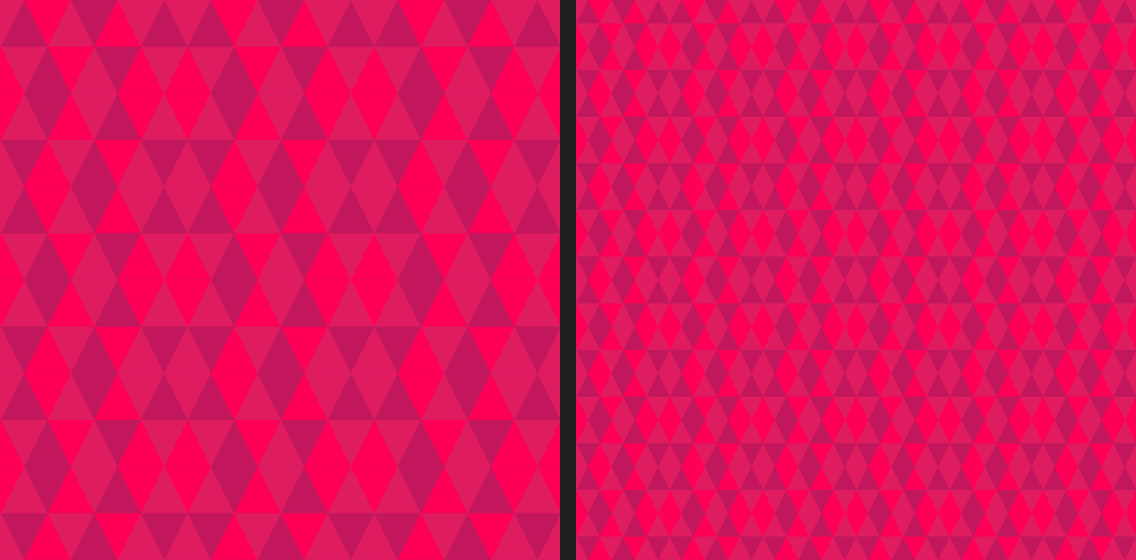
Left: one tile. Right: repeated 2 by 2.
Give the GLSL for this pattern, as a WebGL 2 fragment shader.

```glsl
#version 300 es
precision highp float;
// Rows of interlocking triangles in three flat pinks, mirrored every second row
// into diamonds. Each row is cut by slanted edges; a modular rule colours the
// cells, and faint hairlines follow the row joints and a few slanted edges.

uniform vec2 u_resolution;
out vec4 fragColor;

const float REPEATS = 3.0;          // motifs across and down
const float CELLS = 8.0;            // triangles per motif row
const float ROWS = 4.0;             // rows per motif
const float SHIFT_X = 0.0017;       // sideways offset of the lattice
const float JOINT_SHIFT = 0.00065;  // hairline offset above each row joint
const float HAIRLINE = 0.0013;      // hairline width
const float JOINT_STRENGTH = 0.5;
const float SLANT_STRENGTH = 0.4;
const vec3 DARK = vec3(0.76, 0.09, 0.36);
const vec3 RED = vec3(1.00, 0.00, 0.34);
const vec3 ROSE = vec3(0.88, 0.11, 0.38);

// Antialiased coverage of a hairline at the given distance.
float hairline(float dist, float px) {
  float inside = clamp((0.5 * HAIRLINE - abs(dist)) / px + 0.5, 0.0, 1.0);
  return inside * min(1.0, HAIRLINE / px);
}

// Colours cycle dark, red, rose; the last cell skips one step.
vec3 cellColor(float cell, float row) {
  float k = mod(cell, CELLS);
  k += step(CELLS - 1.5, k);
  float m = mod(row, ROWS);
  bool outerRow = m < 0.5 || m > ROWS - 1.5;
  float tone = mod(k + (outerRow ? 0.0 : 2.0), 3.0);
  return tone < 0.5 ? DARK : (tone < 1.5 ? RED : ROSE);
}

// Slanted edges that carry a faint dark line.
float slantMask(float edge, float row) {
  float e = mod(edge, CELLS);
  float m = mod(row, ROWS);
  bool peak = m == 2.0 && (e == 0.0 || e == CELLS - 1.0);
  bool foot = m == 1.0 && e == CELLS - 2.0;
  return peak || foot ? SLANT_STRENGTH : 0.0;
}

// One row of triangles; lattice is in half triangle widths and row heights.
vec3 rowColor(vec2 lattice, float row, vec2 scale, float px) {
  float height = clamp(lattice.y - row, 0.0, 1.0);
  float edge = floor(lattice.x);
  float lean = mod(edge + row, 2.0) * 2.0 - 1.0;
  float edgeX = edge + 0.5 + lean * (height - 0.5);
  float dist = (lattice.x - edgeX) / length(scale);
  vec3 color = mix(cellColor(edge - 1.0, row), cellColor(edge, row),
                   clamp(dist / px + 0.5, 0.0, 1.0));
  return mix(color, DARK, hairline(dist, px) * slantMask(edge, row));
}

void main() {
  vec2 uv = gl_FragCoord.xy / u_resolution;
  float px = 1.0 / min(u_resolution.x, u_resolution.y);
  vec2 scale = REPEATS * vec2(CELLS, ROWS);
  vec2 lattice = (uv - vec2(SHIFT_X, 0.0)) * scale;

  // Blend the two rows that meet at the nearest joint.
  float joint = floor(lattice.y + 0.5);
  float jointDist = (lattice.y - joint) / scale.y;
  vec3 below = rowColor(lattice, joint - 1.0, scale, px);
  vec3 above = rowColor(lattice, joint, scale, px);
  vec3 color = mix(below, above, clamp(jointDist / px + 0.5, 0.0, 1.0));

  // Hairline along the joint.
  float line = hairline(jointDist - JOINT_SHIFT, px);
  fragColor = vec4(mix(color, DARK, line * JOINT_STRENGTH), 1.0);
}
```
